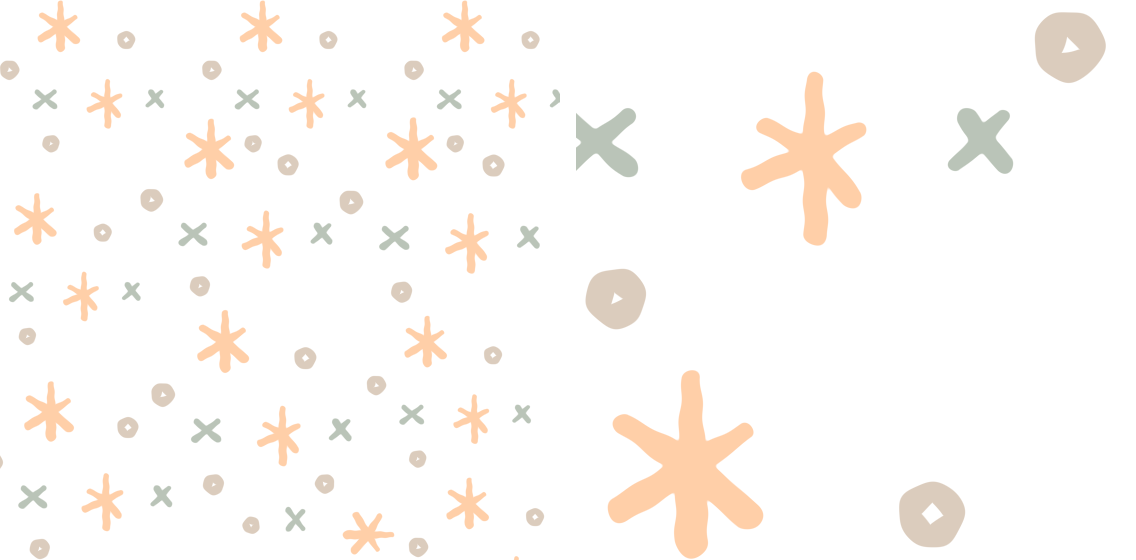
Left, the full canvas; right, a detail of the centre.
Reproduce this pattern procedurally as a Shadertoy shader.

```glsl
// Scattered hand-cut stars, crosses and rings in soft pastels on white.
// One cluster of seven shapes, built from tapered-arm distance functions,
// is repeated on a staggered grid with varying size and one quarter turn.

#define UNIT (1.0 / 768.0)      // cluster unit as a share of the canvas
#define STEP vec2(0.361, 0.344) // spacing of clusters
#define WOBBLE 0.35             // unevenness of cut outlines, in units
#define WEB 1.6                 // rounding between arms, in units
#define SOFTNESS 0.75           // half width of smoothed edges, in pixels

const vec3 PAPER = vec3(1.0);
const vec3 PEACH = vec3(1.0, 0.81, 0.66);
const vec3 SAGE  = vec3(0.73, 0.77, 0.72);
const vec3 SAND  = vec3(0.86, 0.80, 0.74);

// Arms: direction in degrees, length, tip radius
const vec3 WIDE_STAR[6] = vec3[6](
    vec3(90, 33, 3.4), vec3(33, 24, 3.0), vec3(-41, 28, 5.5),
    vec3(-90, 28, 6.2), vec3(211, 31, 5.0), vec3(148, 30, 3.8));
const vec3 SLIM_STAR[6] = vec3[6](
    vec3(90, 28, 3.2), vec3(27, 20, 2.8), vec3(-51, 23, 4.2),
    vec3(-89, 32, 4.6), vec3(203, 27, 4.0), vec3(152, 22, 3.0));
const vec3 WIDE_CROSS[4] = vec3[4](
    vec3(38, 15.3, 3.5), vec3(-38, 16.4, 4.0),
    vec3(219, 16.7, 4.0), vec3(139, 14.5, 3.6));
const vec3 SLIM_CROSS[4] = vec3[4](
    vec3(49, 12.2, 2.6), vec3(-47, 13.0, 3.6),
    vec3(224, 14.5, 2.6), vec3(125, 10.4, 4.0));

float softMin(float a, float b) {
    float h = max(WEB - abs(a - b), 0.0) / WEB;
    return min(a, b) - 0.25 * h * h * WEB;
}

// Capsule from the hub outwards, changing radius along its length
float armDistance(vec2 p, vec3 arm, float hub) {
    float angle = radians(arm.x);
    vec2 tip = arm.y * vec2(cos(angle), sin(angle));
    float t = clamp(dot(p, tip) / dot(tip, tip), 0.0, 1.0);
    return length(p - tip * t) - mix(hub, arm.z, t);
}

float star(vec2 p, vec3 arms[6], float hub) {
    float d = 1e3;
    for (int i = 0; i < 6; i++) d = softMin(d, armDistance(p, arms[i], hub));
    return d;
}

float cross4(vec2 p, vec3 arms[4], float hub) {
    float d = 1e3;
    for (int i = 0; i < 4; i++) d = softMin(d, armDistance(p, arms[i], hub));
    return d;
}

// Uneven disc with a small regular polygon cut out
float ring(vec2 p, float radius, float hole, float sides, float turn) {
    float angle = atan(p.y, p.x);
    float sector = 6.28318 / sides;
    float a = angle - turn;
    float cut = length(p) * cos(a - sector * floor(a / sector + 0.5)) - hole;
    float disc = length(p) - radius - WOBBLE * sin(3.0 * angle + radius);
    return max(disc, -cut);
}

// Distances to the stars (x), crosses (y) and rings (z) of one cluster
vec3 cluster(vec2 p) {
    p += WOBBLE * sin(p.yx * 0.45 + vec2(0.0, 1.7));
    float stars = min(star(p, WIDE_STAR, 5.6),
                      star(p - vec2(64.5, -103), SLIM_STAR, 4.5));
    float crosses = min(cross4(p - vec2(-21, -99), WIDE_CROSS, 3.3),
                        cross4(p - vec2(130, -98), SLIM_CROSS, 3.9));
    float rings = ring(p - vec2(90, -18), 12.3, 2.9, 4.0, 0.7);
    rings = min(rings, ring(p - vec2(-70, -59), 13.2, 1.9, 3.0, -1.4));
    rings = min(rings, ring(p - vec2(-13, -160), 11.7, 1.3, 3.0, 3.0));
    return vec3(stars, crosses, rings);
}

void mainImage(out vec4 fragColor, in vec2 fragCoord) {
    vec2 canvas = fragCoord / iResolution.y;
    vec3 nearest = vec3(1.0);

    for (int row = 0; row < 4; row++)
    for (int col = 0; col < 3; col++) {
        float r = float(row), c = float(col);
        bool turned = row == 3 && col == 1;

        // Grid position, with the lower rows staggered
        vec2 origin = vec2(0.108, 0.952) + STEP * vec2(c, -r);
        if (row > 0) {
            float inner = min(c, 1.0);
            origin.x += 0.025 * (r - 1.0) * (r - 1.0) - 0.042 - 0.05 * inner;
            origin.y += 0.125 * inner;
        }
        if (row == 3) origin.y += 0.055 * max(c - 1.0, 0.0);
        if (turned) origin.x += 0.18;

        // Clusters grow along the middle diagonals
        int diagonal = row + col;
        bool grown = row > 0 && (diagonal == 2 || diagonal == 3);
        float size = UNIT * (grown ? 1.07 + 0.05 * float(diagonal) : 1.0);

        vec2 p = (canvas - origin) / size;
        if (turned) p = vec2(-p.y, p.x);
        if (length(p - vec2(30, -70)) > 190.0) continue;
        nearest = min(nearest, cluster(p) * size);
    }

    // Flat fills with smoothed edges
    float edge = SOFTNESS / iResolution.y;
    vec3 fill = 1.0 - smoothstep(-edge, edge, nearest);
    vec3 color = mix(PAPER, SAND, fill.z);
    color = mix(color, SAGE, fill.y);
    color = mix(color, PEACH, fill.x);
    fragColor = vec4(color, 1.0);
}
```
